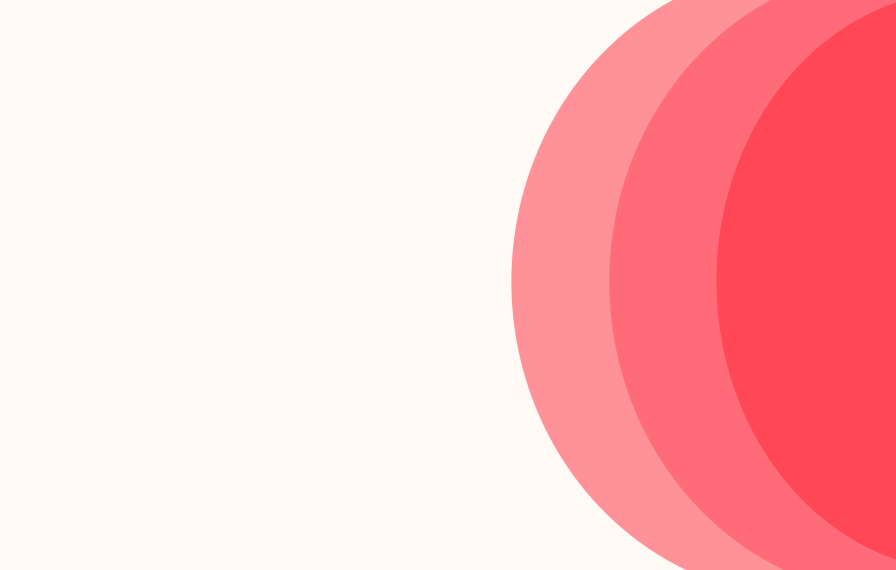
A Shadertoy shader for this background:

```glsl
// Three nested coral ellipses entering a cream field from the right edge.

// Colours, from the field to the innermost ellipse
const vec3 CREAM = vec3(1.0, 0.980, 0.957);
const vec3 CORAL[3] = vec3[3](
    vec3(1.0, 0.569, 0.600),
    vec3(1.0, 0.420, 0.471),
    vec3(1.0, 0.278, 0.341));

// Centres are measured from the lower right corner, in canvas heights
const vec2 CENTRE[3] = vec2[3](
    vec2(-0.1595, 0.506),
    vec2( 0.0123, 0.506),
    vec2( 0.1247, 0.507));
const vec2 RADII[3] = vec2[3](
    vec2(0.5153, 0.5533),
    vec2(0.5153, 0.5533),
    vec2(0.4397, 0.5096));

// Approximate signed distance to an ellipse, accurate near its edge
float ellipseDistance(vec2 p, vec2 radii) {
    vec2 q = p / radii;
    float len = length(q);
    float slope = length(q / radii) / max(len, 1e-4);
    return (len - 1.0) / max(slope, 1e-4);
}

void mainImage(out vec4 fragColor, in vec2 fragCoord) {
    float pixel = 1.0 / iResolution.y;
    vec2 p = (fragCoord - vec2(iResolution.x, 0.0)) * pixel;

    // Layer the ellipses from back to front with one-pixel soft edges
    vec3 color = CREAM;
    for (int i = 0; i < 3; i++) {
        float d = ellipseDistance(p - CENTRE[i], RADII[i]);
        color = mix(color, CORAL[i], clamp(0.5 - d / pixel, 0.0, 1.0));
    }
    fragColor = vec4(color, 1.0);
}
```
